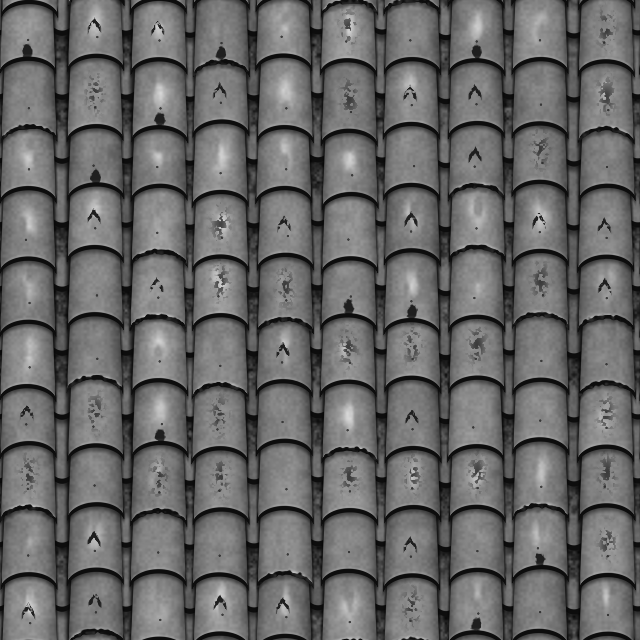
Give the GLSL for this texture, as a Shadertoy shader.

```glsl
// Weathered grey barrel-tile roof: ten columns by ten rows of overlapping clay tiles.

const float N = 10.0; // repeats across and down

float hash(vec2 c, float seed) {
    vec3 h = fract(vec3(c.xyx + seed * 7.31) * vec3(0.1031, 0.1030, 0.0973));
    h += dot(h, h.yzx + 33.33);
    return fract((h.x + h.y) * h.z);
}

// Value noise on p (in tiles), k cells per tile, wrapping at the canvas edge
float noise(vec2 p, vec2 k) {
    vec2 i = floor(p * k), f = fract(p * k), m = N * k;
    f = f * f * (3.0 - 2.0 * f);
    float a = hash(mod(i, m), 1.0), b = hash(mod(i + vec2(1, 0), m), 1.0);
    float c = hash(mod(i + vec2(0, 1), m), 1.0), d = hash(mod(i + 1.0, m), 1.0);
    return mix(mix(a, b, f.x), mix(c, d, f.x), f.y);
}

// Channel tiles seen in the narrow gaps between the columns
float panTone(vec2 p, float px) {
    float gap = floor(p.x + 0.5), g = p.x - gap;
    float column = mod(gap, N);
    float y = p.y - 0.42 - 0.12 * hash(vec2(column, 3.0), 2.0) - 3.0 * g * g;
    float t = fract(y);
    vec2 id = vec2(column, mod(floor(y), N));
    float moss = noise(p, vec2(14.0)) * 0.6 + noise(p, vec2(27.0)) * 0.4;
    float tone = 0.36 + 0.1 * hash(id, 4.0) + 0.1 * (moss - 0.5);
    float mossy = smoothstep(0.3, 0.6, t) * smoothstep(0.15, 0.6, hash(id, 5.0));
    tone = mix(tone, 0.05 + 0.38 * moss, mossy);
    tone *= 1.0 - 0.65 * smoothstep(0.03, 0.13, abs(g + 0.02));
    tone *= 1.0 - 0.5 * smoothstep(0.78, 0.93, t);
    float lip = smoothstep(0.93 - px, 0.93 + px, t) + 1.0 - smoothstep(0.0, 2.0 * px, t);
    return mix(tone, 0.05, min(lip, 1.0));
}

// Surface of one cover tile: x from its axis, v above its lip, q = x over half width
float coverTone(vec2 p, float x, float v, float q, vec2 id) {
    float coarse = noise(p, vec2(5.0)), fine = noise(p, vec2(22.0));
    float tone = 0.54 - 0.21 * pow(min(abs(q + 0.04), 1.1), 3.0);
    tone += 0.07 * (hash(id, 6.0) - 0.5) + 0.07 * (coarse - 0.5) + 0.06 * (fine - 0.5);
    tone += 0.03 * (noise(p, vec2(16.0, 3.0)) - 0.5) - 0.05 * smoothstep(0.5, 1.0, v);

    // Pale worn patch
    float patchSize = exp(-x * x / 0.014 - (v - 0.5) * (v - 0.5) / 0.06);
    tone += 0.26 * step(0.55, hash(id, 7.0)) * patchSize * smoothstep(0.2, 0.75, noise(p, vec2(8.0, 4.0)));

    // Lichen specks, or a chipped chevron, on some tiles
    float kind = hash(id, 8.0);
    float wear = 0.6 * noise(p, vec2(19.0)) + 0.4 * noise(p, vec2(34.0));
    if (kind < 0.2) {
        float spread = exp(-x * x / 0.016 - (v - 0.48) * (v - 0.48) / 0.07);
        tone = mix(tone, 0.2, 0.9 * smoothstep(0.62, 0.75, wear + 0.22 * spread) * spread);
    } else if (kind < 0.4) {
        float arm = abs(v - 0.53 + 1.5 * abs(x + 0.02) + 0.08 * (wear - 0.5));
        float mark = smoothstep(0.06, 0.03, arm) * smoothstep(0.12, 0.08, abs(x + 0.02));
        tone = mix(tone, 0.12, mark * smoothstep(0.22, 0.45, wear));
    } else if (kind < 0.52) {
        float spot = length(vec2(x, 0.7 * (v - 0.08))) + 0.06 * (wear - 0.5);
        tone = mix(tone, 0.12, smoothstep(0.09, 0.06, spot));
    }

    // Nail hole
    vec2 nail = vec2(x - 0.08 * (hash(id, 9.0) - 0.5), v - 0.26);
    return mix(tone, 0.15, 0.8 * smoothstep(0.026, 0.012, length(nail)));
}

void mainImage(out vec4 fragColor, in vec2 fragCoord) {
    vec2 p = fragCoord / iResolution.xy * N + vec2(0.03, 0.0);
    float px = 0.7 * N / iResolution.y;
    float tone = panTone(p, px);

    // Cover tiles, painted upwards so each overlaps the one below
    float column = floor(p.x);
    float columnId = mod(column, N);
    for (int k = -1; k <= 1; k++) {
        float row = floor(p.y) + float(k);
        vec2 id = vec2(columnId, mod(row, N));
        float x = p.x - column - 0.5 - 0.07 * (hash(vec2(columnId, 1.0), 10.0) - 0.5)
                - 0.035 * (hash(id, 11.0) - 0.5);
        float v = p.y - row - 0.09 - 0.1 * (hash(vec2(columnId, 2.0), 12.0) - 0.5)
                - 0.13 * (hash(id, 13.0) - 0.5);
        float halfWidth = mix(0.425, 0.38, clamp(v, 0.0, 1.0));
        float q = x / halfWidth, side = halfWidth - abs(x);
        float arch = 0.27 * (1.0 - sqrt(1.0 - 0.9 * min(q * q, 1.05)));
        float rough = step(0.8, hash(id, 14.0)) * (noise(p, vec2(18.0)) - 0.5);
        float d = v + arch + 0.06 * x * (hash(id, 15.0) - 0.5) + 0.04 * rough;
        float below = 1.0 - smoothstep(1.05, 1.1, v);

        // Cast shadow, dark lip, then the body
        float shadow = smoothstep(-0.17, -0.06, d) * smoothstep(-0.05, 0.0, side);
        tone *= 1.0 - 0.45 * shadow * below;
        float flare = 0.02 * (1.0 - smoothstep(0.0, 0.15, d));
        float lip = smoothstep(-px, px, d + 0.068) * smoothstep(-px, px, side + flare);
        tone = mix(tone, 0.05 + 0.25 * max(rough, 0.0), lip * below);
        float body = smoothstep(-px, px, d) * smoothstep(-px, px, side);
        float surface = coverTone(p, x, v, q, id);
        surface += 0.05 * smoothstep(0.05, 0.015, d) + 0.3 * max(rough, 0.0) * smoothstep(0.06, 0.0, d);
        tone = mix(tone, surface, body * below);
    }
    fragColor = vec4(vec3(clamp(tone, 0.0, 1.0)), 1.0);
}
```
